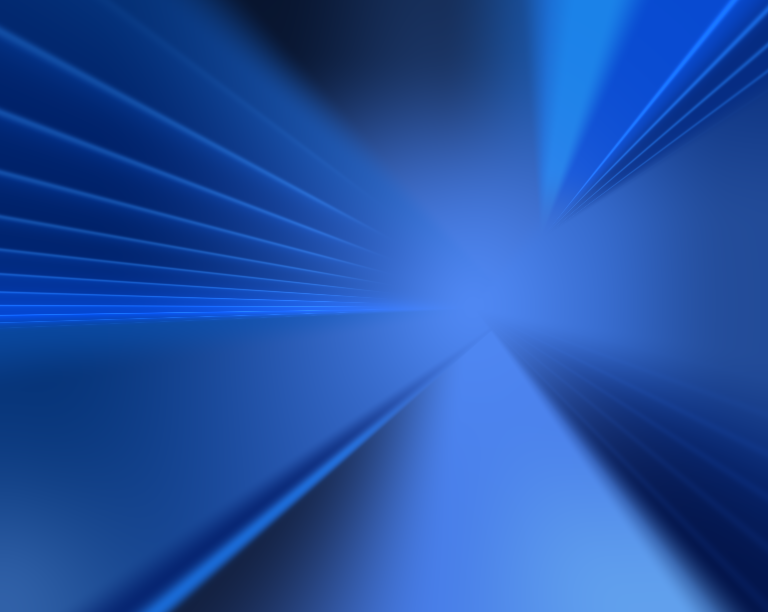
A Shadertoy shader for this background:

```glsl
float band(float lo, float hi, float soft, float v) {
    return smoothstep(lo - soft, lo + soft, v) * (1.0 - smoothstep(hi - soft, hi + soft, v));
}

// Soft line at every whole number of v
float lines(float v, float sharpness) {
    float d = 0.5 - abs(fract(v) - 0.5);
    return exp(-d * d * sharpness);
}

// Rays whose spacing tightens toward the horizon
vec3 leftFan(float slope, float x) {
    float n = -log(max(slope + 0.07, 0.001) / 0.6) / 0.3;
    float f = fract(n);
    vec3 col = mix(vec3(0.02, 0.20, 0.47), vec3(0.0, 0.13, 0.41), smoothstep(-2.0, 1.0, n));
    col = mix(col, vec3(0.02, 0.28, 0.83), smoothstep(3.0, 8.5, n));
    col += vec3(0.07, 0.11, 0.17) * smoothstep(0.15, 0.6, x);
    float fade = (1.0 - smoothstep(0.5, 0.66, x)) * smoothstep(-1.6, 0.5, n);
    float sheen = exp(-f * 4.0) * smoothstep(0.0, 0.1, f);
    col += vec3(0.01, 0.07, 0.15) * sheen * fade;
    return col + vec3(0.07, 0.17, 0.24) * lines(n, 260.0) * fade;
}

vec3 leftWall(float slope, vec2 p) {
    vec3 col = mix(vec3(0.02, 0.20, 0.47), vec3(0.15, 0.34, 0.69), smoothstep(0.05, 0.6, p.x));
    col = mix(col, vec3(0.04, 0.30, 0.66), 0.8 * smoothstep(-0.17, -0.03, slope));
    col += vec3(0.17, 0.18, 0.19) * exp(-dot(p, p) / 0.045);
    return mix(col, vec3(0.01, 0.12, 0.42), 0.85 * band(-0.82, -0.71, 0.06, slope));
}

vec3 floorColor(float angle, float y) {
    vec3 col = mix(vec3(0.07, 0.12, 0.24), vec3(0.28, 0.49, 0.91), smoothstep(-0.82, -0.1, angle));
    float light = smoothstep(-0.2, 0.5, angle) * (1.0 - smoothstep(0.0, 0.38, y));
    return mix(col, vec3(0.38, 0.63, 0.93), light);
}

vec3 rightWall(float angle, vec2 p) {
    vec3 wall = mix(vec3(0.17, 0.37, 0.74), vec3(0.13, 0.29, 0.59), smoothstep(0.95, 1.2, p.x));
    wall = mix(wall, vec3(0.04, 0.19, 0.50), smoothstep(0.62, 0.95, p.y));
    vec3 shade = mix(vec3(0.01, 0.08, 0.29), vec3(0.03, 0.16, 0.46), smoothstep(0.75, 1.2, angle));
    shade += vec3(0.01, 0.025, 0.05) * lines(angle * 9.0, 60.0);
    return mix(shade, wall, smoothstep(0.98, 1.42, angle));
}

vec3 rightFan(float q) {
    vec3 col = mix(vec3(0.10, 0.42, 0.82), vec3(0.10, 0.51, 0.91), smoothstep(0.0, 0.16, q));
    col = mix(col, vec3(0.03, 0.29, 0.82), smoothstep(0.29, 0.48, q));
    col = mix(col, vec3(0.02, 0.17, 0.51), smoothstep(0.78, 1.1, q));
    float rays = lines((q - 0.81) / 0.18, 90.0) * band(0.75, 1.5, 0.1, q);
    return col + vec3(0.07, 0.20, 0.28) * rays * (1.0 - 0.35 * smoothstep(0.8, 1.5, q));
}

void mainImage(out vec4 fragColor, in vec2 fragCoord) {
    vec2 p = fragCoord / iResolution.xy * vec2(1.259, 1.0);

    // Slope of the left side and angle about the floor's vanishing point
    float slope = (p.y - 0.498) / max(0.851 - p.x, 0.001);
    float angle = atan(p.x - 0.775, 0.498 - p.y);

    // Ceiling
    vec3 col = mix(vec3(0.03, 0.08, 0.18), vec3(0.08, 0.17, 0.33), smoothstep(0.45, 0.7, p.x));
    col = mix(col, vec3(0.09, 0.31, 0.61), smoothstep(0.72, 0.9, p.x));
    col = mix(col, vec3(0.19, 0.35, 0.68), 1.0 - smoothstep(0.6, 0.92, p.y));

    // Left fan and wall, floor and its lit edge
    col = mix(leftFan(slope, p.x), col, smoothstep(0.84, 1.15, slope));
    col = mix(leftWall(slope, p), col, smoothstep(-0.05, -0.015, slope));
    col = mix(floorColor(angle, p.y), col, smoothstep(-0.89, -0.83, slope));
    float edge = (slope + 0.835) / 0.033;
    float edgeFade = 1.0 - smoothstep(0.55, 0.72, p.x);
    col = mix(col, vec3(0.10, 0.43, 0.86), 0.9 * exp(-edge * edge) * edgeFade);

    // Right wall
    float wallMask = smoothstep(0.60, 0.76, angle) * (1.0 - smoothstep(2.3, 2.6, angle));
    col = mix(col, rightWall(angle, p), wallMask);

    // Upper right fan
    float rise = p.y - 0.607;
    float q = (p.x - 0.885) / max(rise, 0.001);
    float fanMask = smoothstep(-0.09, 0.06, q) * (1.0 - smoothstep(1.25, 1.65, q));
    col = mix(col, rightFan(q), fanMask * smoothstep(0.0, 0.12, rise));

    // Central glow
    float r = length((p - vec2(0.775, 0.50)) / vec2(0.22, 0.25));
    col = mix(col, vec3(0.31, 0.53, 0.95), exp(-pow(r, 1.7)));

    fragColor = vec4(col, 1.0);
}
```
